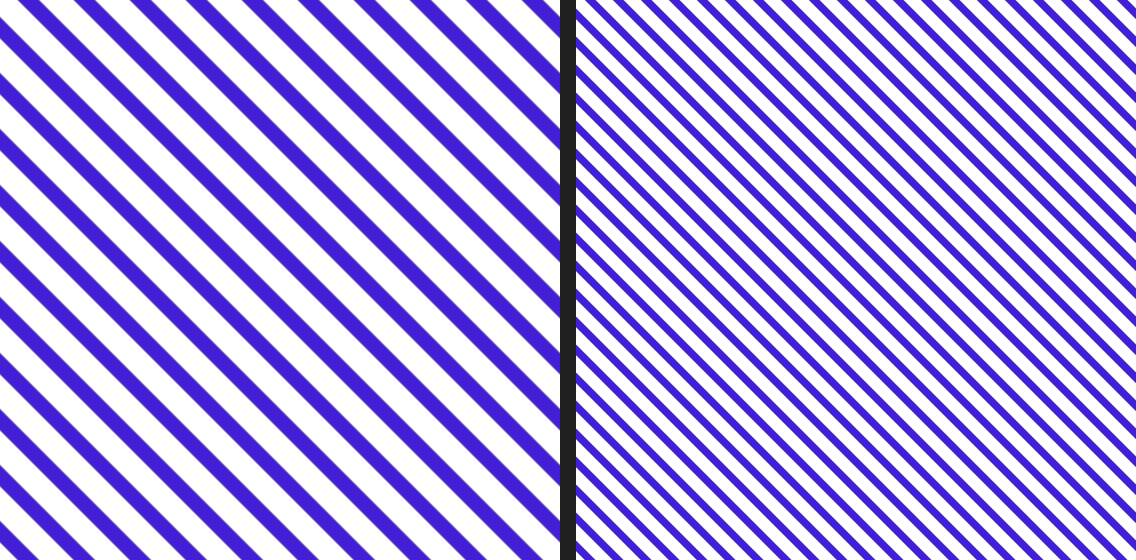
Left, the tile; right, the same tile 2 across and 2 down.
Reproduce this pattern procedurally as a WebGL 1 fragment shader.

```glsl
precision highp float;

uniform vec2 u_resolution;

const float REPEATS = 10.0;       // stripes along each side of the canvas
const float STRIPE_CENTER = 0.506; // phase of the stripe axis in one period
const float STRIPE_WIDTH = 0.373; // fraction of the period
const float EDGE_SOFTNESS = 0.05; // fraction of the period

const vec3 STRIPE_COLOR = vec3(0.257, 0.118, 0.842);
const vec3 GROUND_COLOR = vec3(1.0);
const vec3 FRINGE_SHADE = vec3(0.12, 0.10, 0.16);

// Distance to the nearest stripe axis, in periods
float axisDistance(vec2 uv, float repeats, float center) {
  float phase = (uv.x + uv.y) * repeats - center;
  return abs(fract(phase + 0.5) - 0.5);
}

// 0 inside the stripe, 1 on the ground
float groundCoverage(float dist, float width, float softness) {
  return clamp((dist - 0.5 * width) / softness + 0.5, 0.0, 1.0);
}

// Blend with a greyish fringe halfway through the edge
vec3 fringedMix(vec3 inner, vec3 outer, vec3 shade, float t) {
  return mix(inner, outer, t) - shade * 4.0 * t * (1.0 - t);
}

void main() {
  vec2 uv = gl_FragCoord.xy / u_resolution;

  // Keep the edge at least about one pixel wide on small canvases
  float pixel = REPEATS * 1.5 / min(u_resolution.x, u_resolution.y);
  float softness = max(EDGE_SOFTNESS, pixel);

  float dist = axisDistance(uv, REPEATS, STRIPE_CENTER);
  float ground = groundCoverage(dist, STRIPE_WIDTH, softness);
  vec3 color = fringedMix(STRIPE_COLOR, GROUND_COLOR, FRINGE_SHADE, ground);

  gl_FragColor = vec4(color, 1.0);
}
```
